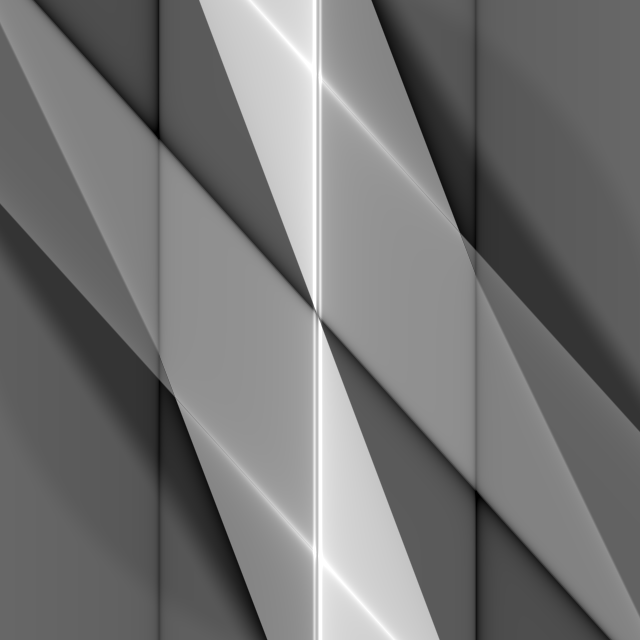
Give the GLSL for this background, as a WebGL 1 fragment shader.

```glsl
precision highp float;
// Grey overlapping sheets of light, point-symmetric about a bright vertical seam.
// One half is folded onto the other; straight and kinked creases split it into
// tones, then exponential falloffs add the glows and shadows along each crease.
uniform vec2 u_resolution;

const vec2 CENTRE = vec2(0.496, 0.508);
const float FOLD_X = 0.2474;        // vertical fold, measured from the seam
const float DIAGONAL = 1.107;       // slopes, with y pointing down
const float STEEP = 2.66;
const float RIDGE_OFFSET = 0.375;   // height of the bright ridge at the seam
const vec2 BLADE_KNEE = vec2(FOLD_X, -0.063);
const vec2 BLADE_SLOPES = vec2(2.63, 2.08);
const vec2 SHADE_KNEE = vec2(FOLD_X, -0.258);
const vec2 SHADE_SLOPES = vec2(1.70, 1.45);
const vec2 ARC_CENTRE = vec2(-0.224, 0.20);
const float ARC_RADIUS = 0.794;

const float TONE_OUTER = 0.34;
const float TONE_SHADE = 0.205;
const float TONE_BLADE = 0.50;
const float TONE_OVERLAP = 0.385;
const float TONE_PANEL = 0.56;
const float TONE_WING = 0.51;
const float TONE_UNDER = 0.355;
const float TONE_BEAM = 0.80;
const float TONE_SEAM = 0.74;

// Signed distance to a line, positive below it.
float below(vec2 p, float slope, float offset) {
  return (p.y - slope * p.x - offset) / sqrt(1.0 + slope * slope);
}

// The same for a line whose slope changes at a knee.
float belowKinked(vec2 p, vec2 knee, vec2 slopes) {
  vec2 q = p - knee;
  return below(q, q.x < 0.0 ? slopes.x : slopes.y, 0.0);
}

float falloff(float d, float width) {
  return exp(-abs(d) / width);
}

float edge(float d, float softness) {
  return smoothstep(-softness, softness, d);
}

void main() {
  // Half-turn fold: the left half repeats the right one.
  vec2 p = gl_FragCoord.xy / u_resolution - CENTRE;
  p.y = -p.y;
  if (p.x < 0.0) p = -p;
  float aa = 0.8 / min(u_resolution.x, u_resolution.y);

  float valley = below(p, DIAGONAL, 0.0);
  float beam = below(p, STEEP, 0.0);
  float ridge = below(p, DIAGONAL, -RIDGE_OFFSET);
  float lowRidge = below(p, DIAGONAL, RIDGE_OFFSET);
  float blade = belowKinked(p, BLADE_KNEE, BLADE_SLOPES);
  float shade = belowKinked(p, SHADE_KNEE, SHADE_SLOPES);
  float fold = p.x - FOLD_X;
  float pastFold = edge(fold, aa);

  // Outer field, its faint arc and the dark band beside it.
  float outer = TONE_OUTER + 0.12 * max(fold, 0.0);
  outer += 0.035 * edge(length(p - ARC_CENTRE) - ARC_RADIUS, 0.025);
  float band = TONE_SHADE - 0.15 * falloff(blade, 0.018) * (1.0 - pastFold);
  float tone = mix(outer, band, smoothstep(-0.025, 0.025, shade));

  // Sheets between the blade, the ridge and the valley.
  float bladeTone = TONE_BLADE + 0.07 * falloff(p.x, 0.08)
                  + 0.05 * falloff(ridge, 0.035);
  float overlapTone = TONE_OVERLAP + 0.06 * falloff(ridge, 0.025);
  float panelTone = TONE_PANEL + 0.07 * falloff(p.x, 0.06);
  float wingTone = TONE_WING + 0.06 * falloff(blade, 0.012);
  float sheet = mix(panelTone, wingTone, pastFold);
  float inBlade = edge(blade, mix(aa, 0.003, pastFold));
  float inRidge = edge(ridge, 0.0015);
  tone = mix(tone, bladeTone, inBlade * (1.0 - inRidge));
  tone = mix(tone, overlapTone, inRidge * (1.0 - inBlade));
  tone = mix(tone, sheet, inRidge * inBlade);

  // Ridge light, strongest at the seam.
  float ridgeGain = mix(0.06, 0.24, 1.0 - smoothstep(0.0, 0.27, p.x));
  tone += ridgeGain * inBlade * (falloff(ridge, 0.005) + 0.3 * falloff(ridge, 0.022));

  // Dark underside and the bright beam beneath it.
  tone -= 0.22 * falloff(min(valley, 0.0), 0.005) * (1.0 - edge(valley, aa));
  float under = TONE_UNDER - 0.05 * pastFold - 0.23 * falloff(valley, 0.013);
  under -= 0.13 * falloff(fold, 0.012) * pastFold;
  tone = mix(tone, under, edge(valley, 0.002));
  float beamTone = TONE_BEAM + 0.07 * falloff(p.x, 0.05) - 0.04 * falloff(beam, 0.03);
  beamTone += 0.15 * falloff(lowRidge, 0.005) + 0.04 * falloff(lowRidge, 0.02);
  tone = mix(tone, beamTone, edge(beam, aa) * edge(valley, aa));

  // Creases at the fold and the double bright line at the seam.
  tone -= 0.11 * falloff(fold, 0.003) + 0.04 * falloff(fold, 0.014);
  float seamLine = (p.x - 0.0045) / 0.0024;
  tone += 0.25 * exp(-seamLine * seamLine) + 0.07 * falloff(p.x, 0.012);
  float seam = TONE_SEAM - 0.28 * falloff(p.y, 0.012);
  tone = mix(seam, tone, smoothstep(0.0, 0.003, p.x));

  gl_FragColor = vec4(vec3(clamp(tone, 0.0, 1.0)), 1.0);
}
```
